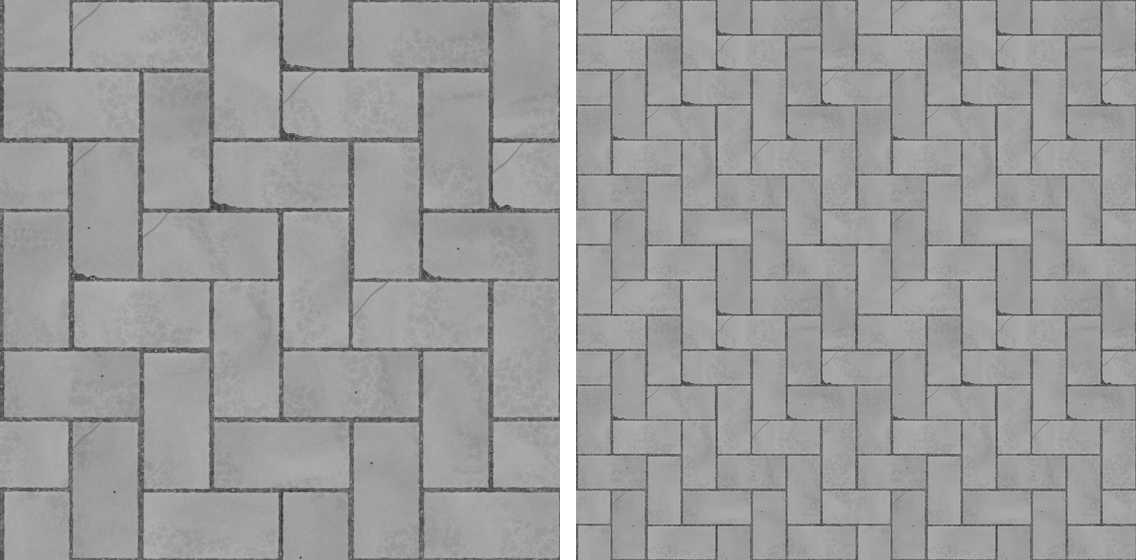
Left: one tile. Right: repeated 2 by 2.
A WebGL 1 fragment shader for this texture:

```glsl
precision highp float;
uniform vec2 u_resolution;

const float TAU = 6.2831853;
const float CELLS = 8.0;                     // half-brick cells per side, multiple of 4
const vec2 JOINT_HALF = vec2(0.034, 0.028);  // all lengths below are in cells
const float JOINT_SHIFT = 0.015;
const float LAYING_JITTER = 0.026;
const float CORNER_RADIUS = 0.025;
const float EDGE_SOFTNESS = 0.014;
const float EDGE_RAGGED = 0.016;
const float BRICK_GREY = 0.633;
const float BRICK_VARIATION = 0.035;
const float CLOUD_STRENGTH = 0.036;
const float STAIN_STRENGTH = 0.04;
const float GRAIN_STRENGTH = 0.018;
const float RIM_LIGHT = 0.03;
const float JOINT_DARK = 0.31;
const float JOINT_LIGHT = 0.46;
const float SPECK_GREY = 0.57;
const float SCRATCH_CHANCE = 0.25;
const float PINHOLE_CHANCE = 0.2;
const float CHIP_CHANCE = 0.14;

vec2 hash2(vec2 p) {
  vec3 q = fract(p.xyx * vec3(0.1031, 0.1030, 0.0973));
  q += dot(q, q.yzx + 33.33);
  return fract((q.xx + q.yz) * q.zy);
}

// Wrapping cellular noise: distance to the nearest point, and its random value
vec2 cellular(vec2 uv, float period) {
  vec2 p = uv * period;
  vec2 cell = floor(p);
  vec2 nearest = vec2(8.0, 0.0);
  for (int y = -1; y <= 1; y++) {
    for (int x = -1; x <= 1; x++) {
      vec2 c = cell + vec2(float(x), float(y));
      vec2 rnd = hash2(mod(c, period) + period);
      float dist = length(c + rnd - p);
      if (dist < nearest.x) nearest = vec2(dist, fract(rnd.x * 7.0 + rnd.y * 13.0));
    }
  }
  return nearest;
}

// Soft round spots of varied size
float spots(vec2 uv, float period) {
  vec2 c = cellular(uv, period);
  float radius = 0.25 + 0.45 * c.y;
  return 1.0 - smoothstep(0.5 * radius, radius, c.x);
}

// Layered warped sines, roughly -0.7 to 0.7
float clouds(vec2 p, float seed) {
  float sum = 0.0;
  float amp = 0.6;
  for (int i = 0; i < 4; i++) {
    p = mat2(0.8, 0.6, -0.6, 0.8) * p * 1.7 + seed;
    p += 0.6 * sin(1.3 * p.yx);
    sum += amp * sin(p.x) * sin(p.y);
    amp *= 0.6;
  }
  return sum;
}

void main() {
  vec2 uv = gl_FragCoord.xy / u_resolution;
  float pixel = CELLS / min(u_resolution.x, u_resolution.y);
  vec2 p = uv * CELLS - vec2(JOINT_SHIFT, 0.0);

  // Herringbone: along each row, two cells lie flat and two stand upright
  vec2 cell = floor(p);
  float k = mod(cell.x - cell.y + 2.0, 4.0);
  vec2 size = k < 1.5 ? vec2(2.0, 1.0) : vec2(1.0, 2.0);
  vec2 origin = cell;
  if (k > 0.5 && k < 1.5) origin.x -= 1.0;
  if (k > 1.5 && k < 2.5) origin.y -= 1.0;
  vec2 id = mod(origin, CELLS);
  vec2 rndA = hash2(id + 11.0);
  vec2 rndB = hash2(id + 37.0);
  vec2 rndC = hash2(id + 71.0);
  vec2 local = p - origin;

  // Brick outline with ragged edges and an occasional chipped lower corner
  float ragged = cellular(uv, 72.0).x - 0.5;
  vec2 center = 0.5 * size + (rndA - 0.5) * LAYING_JITTER;
  vec2 a = abs(local - center) - 0.5 * size + JOINT_HALF + CORNER_RADIUS;
  float d = length(max(a, 0.0)) + min(max(a.x, a.y), 0.0) - CORNER_RADIUS;
  d += EDGE_RAGGED * ragged;
  float chip = step(rndC.x, CHIP_CHANCE) * (1.0 - smoothstep(0.1, 0.55, local.x));
  d += chip * (0.06 + 0.08 * ragged) * (1.0 - smoothstep(0.05, 0.2, local.y));

  // Brick face: own tone, clouding, clumped stains and grain
  float seed = 40.0 * rndB.x;
  vec2 grain = cellular(uv, 224.0);
  float cloud = clouds(local * 1.1, seed);
  float face = BRICK_GREY + BRICK_VARIATION * (rndB.y - 0.5) + CLOUD_STRENGTH * cloud;
  float clump = smoothstep(0.0, 0.5, clouds(local * 1.4, seed + 5.0) + 0.25 * rndA.y - 0.1);
  float stain = max(spots(uv, 60.0), 0.8 * spots(uv, 128.0));
  face -= STAIN_STRENGTH * clump * stain;
  face += GRAIN_STRENGTH * (grain.y - 0.5);

  // Pale rim, strongest on the upper edge
  float rim = smoothstep(-0.06, -0.03, d) * (1.0 - smoothstep(-0.03, 0.0, d));
  face += RIM_LIGHT * rim * (0.35 + 0.65 * smoothstep(0.8, 1.0, local.y / size.y));

  // Hairline scratch across the upper left corner, and a pinhole
  float across = local.x + size.y - local.y - 0.35 - 0.2 * rndC.y;
  across = abs(across + 0.02 * sin(14.0 * local.x + seed)) * 0.7071;
  float scratch = step(rndA.x, SCRATCH_CHANCE) * (1.0 - smoothstep(0.003, 0.008 + pixel, across));
  face = mix(face, 0.45, 0.6 * scratch);
  float hole = length(local - size * (0.2 + 0.6 * rndC)) - 0.014;
  face = mix(face, 0.25, step(rndB.y, PINHOLE_CHANCE) * (1.0 - smoothstep(-pixel, pixel, hole)));

  // Joint: gritty fill with slow drift, pale specks and shaded edges
  float drift = sin(TAU * (3.0 * uv.x + 0.3 * sin(TAU * 2.0 * uv.y)))
              * sin(TAU * (4.0 * uv.y + 0.3 * sin(TAU * 3.0 * uv.x)));
  float fill = mix(JOINT_DARK, JOINT_LIGHT, grain.y) + 0.04 * drift;
  fill = mix(fill, SPECK_GREY, step(0.93, grain.y) * (1.0 - smoothstep(0.2, 0.6, grain.x)));
  fill -= 0.05 * (1.0 - smoothstep(0.0, 0.025, d)) + 0.07 * chip;

  float soft = max(pixel, EDGE_SOFTNESS);
  gl_FragColor = vec4(vec3(mix(face, fill, smoothstep(-soft, soft, d))), 1.0);
}
```
